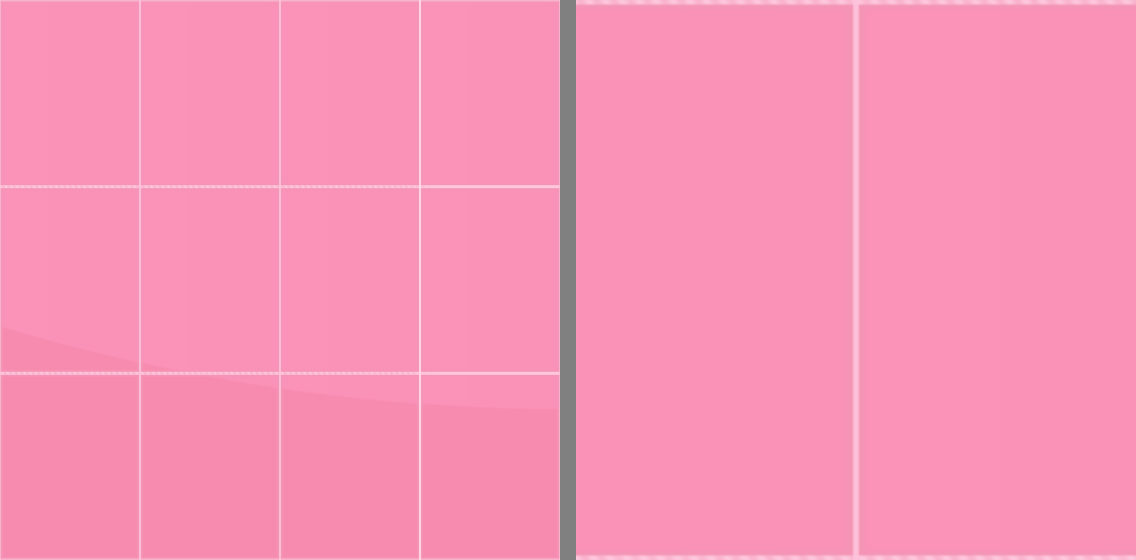
Left, the full canvas; right, a detail of the centre.
Write a WebGL 2 fragment shader that draws this texture.

```glsl
#version 300 es
precision highp float;
// Pink wall tiles, four across and three down, parted by thin pale grout.
// Grout is the distance to the nearest cell edge; the rows are finely beaded
// on the left, and a faint curved shade crosses the lower part of the wall.

#define TILES vec2(4.0, 3.0)
#define GROUT_HALF_WIDTH vec2(0.0017, 0.0027)
#define GROUT_SOFTNESS 0.0011
#define HALO_INNER 0.0035
#define HALO_OUTER 0.0075
#define HALO_STRENGTH 0.85
#define BEADS 100.0
#define BEAD_DEPTH 0.4
#define TILE_DULLING 0.3

uniform vec2 u_resolution;
out vec4 outColor;

const vec3 TILE_LIGHT = vec3(0.984, 0.573, 0.720);
const vec3 TILE_DULL = vec3(0.968, 0.573, 0.716);
const vec3 TILE_SHADE = vec3(0.970, 0.545, 0.686);
const vec3 HALO = vec3(0.953, 0.585, 0.712);
const vec3 GROUT = vec3(0.990, 0.765, 0.855);
const vec3 GROUT_BRIGHT = vec3(1.0, 0.860, 0.915);

float hash(float n) {
    return fract(sin(n * 12.9898) * 4375.85);
}

float valueNoise(float x) {
    float cell = floor(x);
    return mix(hash(cell), hash(cell + 1.0), smoothstep(0.0, 1.0, x - cell));
}

// Height of the shaded region's upper edge.
float shadeEdge(float x) {
    return 0.27 + 0.147 * (1.0 - x) * (1.0 - x);
}

void main() {
    vec2 uv = gl_FragCoord.xy / u_resolution;
    vec2 pixel = 1.0 / u_resolution;
    vec2 cell = uv * TILES;

    // Tile faces dull slightly to the right, under the broad curved shade.
    float below = shadeEdge(uv.x) - uv.y;
    float shade = smoothstep(-1.0, 1.0, below / (pixel.y + 0.001));
    vec3 face = mix(TILE_LIGHT, TILE_DULL, TILE_DULLING * fract(cell.x));
    vec3 color = mix(face, TILE_SHADE, shade);

    // Distance to the nearest column and row of grout.
    vec2 lineIndex = floor(cell + 0.5);
    vec2 dist = abs(cell - lineIndex) / TILES;
    vec2 feather = max(pixel * 0.7, vec2(GROUT_SOFTNESS));
    vec2 grout = 1.0 - smoothstep(GROUT_HALF_WIDTH - feather,
                                  GROUT_HALF_WIDTH + feather, dist);

    // Dull fringe beside the grout.
    vec2 fringe = 1.0 - smoothstep(vec2(HALO_INNER), vec2(HALO_OUTER), dist);
    color = mix(color, HALO, HALO_STRENGTH * max(fringe.x, fringe.y));

    // Rows are beaded, fading to an even line in the last column.
    float beaded = 1.0 - smoothstep(0.70, 0.80, uv.x);
    float wave = 0.5 + 0.5 * sin(6.28318 * (uv.x * BEADS + uv.y * 40.0));
    float wear = 0.7 + 0.3 * valueNoise(uv.x * 30.0 + lineIndex.y * 57.0);
    float rowStrength = 0.95 - BEAD_DEPTH * beaded * wave * wear;

    // Outer grout is fainter; the last inner column is the brightest.
    vec2 inner = step(0.5, lineIndex) * step(lineIndex, TILES - 0.5);
    grout *= mix(vec2(0.7, 0.55), vec2(0.95, rowStrength), inner);
    float bright = 1.0 - step(0.5, abs(lineIndex.x - TILES.x + 1.0));
    vec3 columnColor = mix(GROUT, GROUT_BRIGHT, bright);
    vec3 rowColor = mix(GROUT, GROUT_BRIGHT, 0.25);
    color = mix(color, rowColor, grout.y);
    color = mix(color, columnColor, grout.x);

    outColor = vec4(color, 1.0);
}
```
